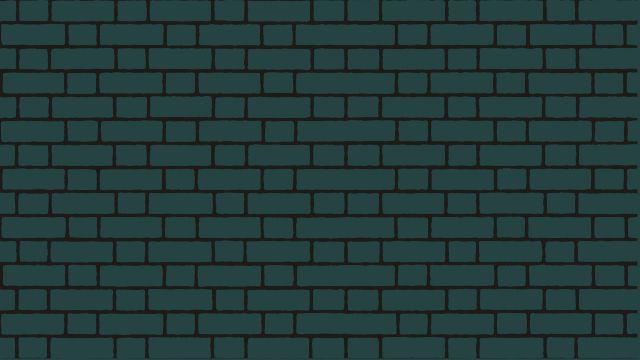
This pattern is drawn by a Shadertoy shader. Its source:

```glsl
#define ROW_PITCH 0.0669
#define PERIOD 0.2727
#define LONG_BRICK 0.183
#define MIRROR_X 0.961
#define HALF_GAP 0.0047
#define CORNER 0.006
#define JITTER 0.0028
#define WOBBLE 0.0036
#define BORDER vec2(0.007, 0.0045)
#define BRICK vec3(0.145, 0.262, 0.260)
#define MORTAR vec3(0.110, 0.106, 0.090)

float hash(vec2 p) {
    vec3 q = fract(vec3(p.xyx) * 0.1031);
    q += dot(q, q.yzx + 33.33);
    return fract((q.x + q.y) * q.z);
}

float noise(vec2 p) {
    vec2 i = floor(p), f = fract(p);
    f = f * f * (3.0 - 2.0 * f);
    return mix(mix(hash(i), hash(i + vec2(1, 0)), f.x),
               mix(hash(i + vec2(0, 1)), hash(i + vec2(1, 1)), f.x), f.y);
}

// Position of the n-th upright joint, measured outward from the mirror axis
float joint(float n, float start, float firstGap, vec2 seed) {
    if (n < 0.5) return min(start, 0.0);
    float base = start + PERIOD * floor(n * 0.5) + firstGap * mod(n, 2.0);
    return base + JITTER * 2.0 * (hash(seed + vec2(n, n * 7.0)) - 0.5);
}

float roundedBox(vec2 p, vec2 halfSize, float radius) {
    vec2 q = abs(p) - halfSize + radius;
    return length(max(q, 0.0)) + min(max(q.x, q.y), 0.0) - radius;
}

float brickDistance(vec2 p) {
    float row = floor(p.y / ROW_PITCH);
    float alternate = mod(row, 2.0);
    float side = step(MIRROR_X, p.x);
    float d = abs(p.x - MIRROR_X);

    // Courses alternate which brick length starts at the axis
    float start = mix(0.0058, -0.0412, alternate);
    float firstGap = mix(PERIOD - LONG_BRICK, LONG_BRICK, alternate);
    float cell = floor((d - start) / PERIOD);
    float along = d - start - cell * PERIOD;
    float n = max(2.0 * cell + step(firstGap, along), 0.0);

    vec2 seed = vec2(row * 3.0 + 11.0, side * 53.0 + 5.0);
    float left = joint(n, start, firstGap, seed);
    float right = joint(n + 1.0, start, firstGap, seed);

    // Each brick sits a little high or low in its course
    float lift = (hash(seed + n * 19.0) - 0.5) * 0.002;
    vec2 middle = vec2(0.5 * (left + right), (row + 0.5) * ROW_PITCH + lift);
    vec2 halfSize = 0.5 * vec2(right - left, ROW_PITCH) - HALF_GAP;
    return roundedBox(vec2(d, p.y) - middle, halfSize, CORNER);
}

void mainImage(out vec4 fragColor, in vec2 fragCoord) {
    vec2 p = fragCoord / iResolution.y;
    float dist = brickDistance(p);

    // Ragged edges from coarse and fine noise
    float ragged = 0.6 * noise(p * 75.0) + 0.4 * noise(p * 190.0 + 40.0);
    dist += WOBBLE * (ragged - 0.5);

    float soft = max(0.0016, 0.6 / iResolution.y);
    float mortar = smoothstep(-soft, soft, dist);

    // Plain strips along the right and bottom edges
    float edgeX = iResolution.x / iResolution.y - BORDER.x;
    mortar *= 1.0 - smoothstep(edgeX - soft, edgeX + soft, p.x);
    mortar *= smoothstep(BORDER.y - soft, BORDER.y + soft, p.y);

    fragColor = vec4(mix(BRICK, MORTAR, mortar), 1.0);
}
```
